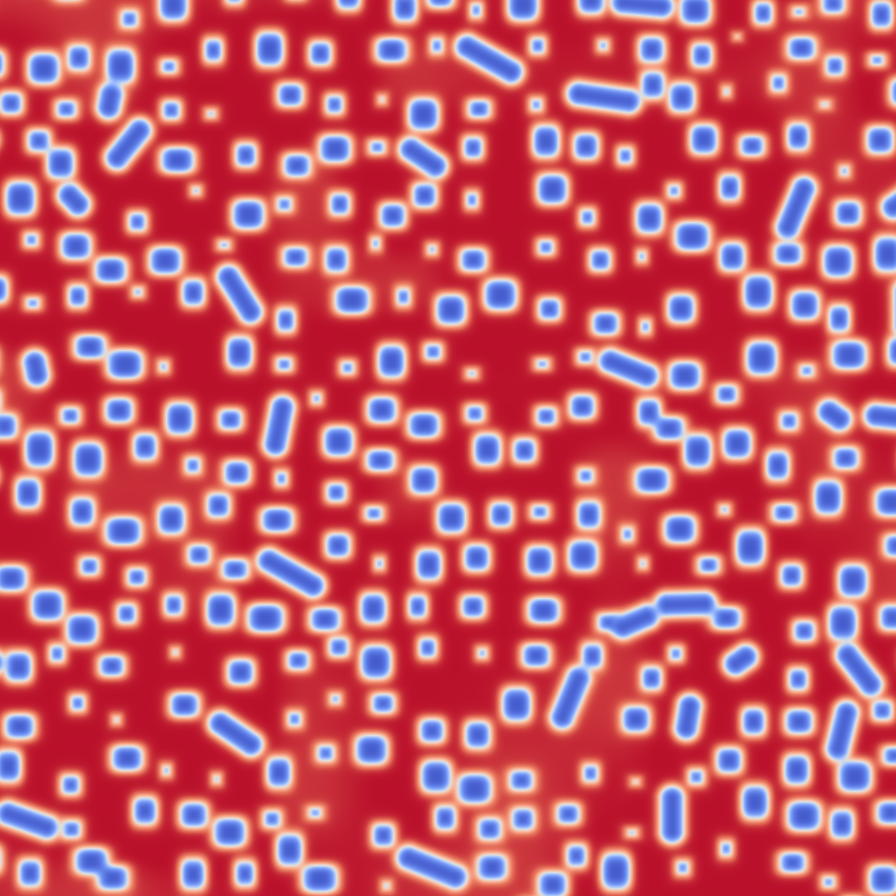
A Shadertoy shader for this pattern:

```glsl
const float CELLS = 17.5;                    // droplets per canvas height
const float JITTER = 0.85;                   // scatter of the seeds in their cells
const float REACH = 0.95;                    // distance below which seeds repel
const float PUSH = 0.4;                      // strength of the repulsion
const vec2 RADIUS = vec2(-0.02, 0.31);       // smallest and largest droplet, in cells
const float SIZE_BIAS = 0.4;                 // below 1 favours large droplets
const float EDGE_WIDTH = 0.11;               // softness of the rim, in cells
const float LONG_SHARE = 0.08;               // share of stretched droplets
const vec2 LONG_HALF = vec2(0.12, 0.5);      // half length of their core
const float LONG_RADIUS = 0.23;
const float ASPECT = 0.13;                   // width to height variation
const vec2 LEVELS = vec2(0.035, 0.985);      // field inside and outside droplets
const float HAZE = 0.05;                     // depth of the faint background spots
const float HAZE_SCALE = 0.5;

// Diverging ramp from blue through pale grey to red
const vec3 RAMP[9] = vec3[9](
    vec3(0.23, 0.30, 0.75), vec3(0.35, 0.47, 0.89), vec3(0.48, 0.62, 0.97),
    vec3(0.67, 0.78, 0.99), vec3(0.87, 0.87, 0.87), vec3(0.96, 0.77, 0.68),
    vec3(0.96, 0.60, 0.48), vec3(0.87, 0.38, 0.31), vec3(0.71, 0.02, 0.15));

float hash(vec2 p) {
    return fract(sin(dot(p, vec2(127.1, 311.7))) * 43758.5453);
}

float valueNoise(vec2 p) {
    vec2 i = floor(p), f = fract(p);
    f = f * f * (3.0 - 2.0 * f);
    return mix(mix(hash(i), hash(i + vec2(1, 0)), f.x),
               mix(hash(i + vec2(0, 1)), hash(i + vec2(1, 1)), f.x), f.y);
}

vec3 ramp(float t) {
    float x = clamp(t, 0.0, 1.0) * 8.0;
    int i = min(int(x), 7);
    return mix(RAMP[i], RAMP[i + 1], x - float(i));
}

vec2 seed(vec2 cell) {
    vec2 h = vec2(hash(cell + 3.3), hash(cell + 47.9));
    return cell + 0.5 + JITTER * (h - 0.5);
}

// Half length of the core: zero for most droplets
float coreHalf(vec2 cell) {
    float h = hash(cell + 91.7);
    return h < LONG_SHARE ? mix(LONG_HALF.x, LONG_HALF.y, h / LONG_SHARE) : 0.0;
}

// Seed pushed away from its neighbours, for even spacing
vec2 site(vec2 cell) {
    vec2 p = seed(cell), push = vec2(0.0);
    for (int y = -1; y <= 1; y++)
    for (int x = -1; x <= 1; x++) {
        if (x == 0 && y == 0) continue;
        vec2 other = cell + vec2(x, y);
        vec2 away = p - seed(other);
        float dist = max(length(away), 1e-3);
        float reach = REACH + 0.6 * coreHalf(other);
        push += away / dist * max(reach - dist, 0.0);
    }
    vec2 centre = cell + 0.5;
    return centre + clamp(p + PUSH * push - centre, -0.5, 0.5);
}

// Signed distance to a rounded square, or to a capsule if stretched
float droplet(vec2 p, vec2 cell) {
    vec2 o = p - site(cell);
    float halfLen = coreHalf(cell);
    float radius = mix(RADIUS.x, RADIUS.y, pow(hash(cell + 17.1), SIZE_BIAS));
    float norm;
    if (halfLen > 0.0) {
        float angle = 6.2832 * hash(cell + 63.5);
        vec2 axis = vec2(cos(angle), sin(angle));
        norm = length(o - axis * clamp(dot(o, axis), -halfLen, halfLen));
        radius = LONG_RADIUS;
    } else {
        float stretch = 1.0 + ASPECT * (2.0 * hash(cell + 29.3) - 1.0);
        vec2 q = abs(o) * vec2(stretch, 1.0 / stretch);
        norm = pow(q.x * q.x * q.x + q.y * q.y * q.y + 1e-6, 1.0 / 3.0);
    }
    return sqrt(norm * norm + 0.002) - radius;
}

void mainImage(out vec4 fragColor, in vec2 fragCoord) {
    vec2 p = fragCoord / iResolution.y * CELLS;
    vec2 home = floor(p);

    // Soft rims multiply, so that close droplets merge
    float outside = 1.0;
    for (int y = -1; y <= 1; y++)
    for (int x = -1; x <= 1; x++) {
        float d = droplet(p, home + vec2(x, y));
        outside *= 0.5 + 0.5 * tanh(clamp(d / EDGE_WIDTH, -8.0, 8.0));
    }

    // Faint lighter spots in the red ground
    float haze = smoothstep(0.6, 1.0, valueNoise(p * HAZE_SCALE + 7.0));
    float field = mix(LEVELS.x, LEVELS.y - HAZE * haze, outside);
    fragColor = vec4(ramp(field), 1.0);
}
```
